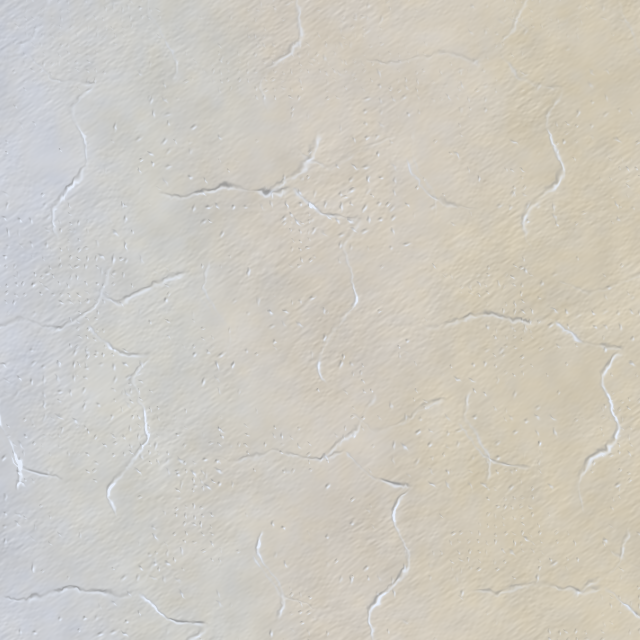
This texture is drawn by a Shadertoy shader. Its source:

```glsl
const vec3 COOL = vec3(0.788, 0.800, 0.826);
const vec3 NEUTRAL = vec3(0.801, 0.800, 0.782);
const vec3 WARM_GREY = vec3(0.818, 0.792, 0.750);
const vec3 WARM = vec3(0.822, 0.789, 0.716);
const vec3 GLINT = vec3(0.92, 0.95, 1.0);
const vec3 SHADE = vec3(0.50, 0.50, 0.50);

const vec2 REPEAT_U = vec2(0.410, -0.210);
const vec2 REPEAT_V = vec2(-0.325, -0.210);
const vec2 MOTIF_ORIGIN = vec2(0.456, 0.707);
const vec2 MOTIF_CENTRE = vec2(-0.02, -0.10);
const vec2 SHADE_OFFSET = vec2(-0.0029, 0.0040);
const float CREASE_WIDTH = 0.0024;
const float HALO = 0.10;
const float GRAIN_CONTRAST = 0.074;
const float BLOTCH_CONTRAST = 0.032;
const float FLECK_CONTRAST = 0.95;
const float PI = 3.14159;

float hash(vec2 p) {
    vec3 q = fract(p.xyx * vec3(0.1031, 0.1030, 0.0973));
    q += dot(q, q.yzx + 33.33);
    return fract((q.x + q.y) * q.z);
}

float noise(vec2 p) {
    vec2 i = floor(p), f = fract(p);
    f = f * f * (3.0 - 2.0 * f);
    return mix(mix(hash(i), hash(i + vec2(1, 0)), f.x),
               mix(hash(i + vec2(0, 1)), hash(i + vec2(1, 1)), f.x), f.y);
}

float bell(float x) { return exp(-x * x); }

// Swaying raised line from a to b: x is its glint, y its shade
vec2 crease(vec2 p, vec2 a, vec2 b, float sway, float waves, float strength) {
    float len = length(b - a);
    vec2 dir = (b - a) / len, nrm = vec2(-dir.y, dir.x);
    float t = dot(p - a, dir) / len;
    float s = 0.96 * sin(waves * PI * t);
    float slope = sway * waves * PI / len * 0.75 * cos(waves * PI * t) / sqrt(1.0 - s * s);
    float d = (dot(p - a, nrm) - sway * asin(s) / 1.29) / sqrt(1.0 + slope * slope);
    vec2 tangent = normalize(dir + nrm * slope);
    float offset = dot(SHADE_OFFSET, vec2(-tangent.y, tangent.x));
    float ends = smoothstep(-0.02, 0.08, t) * smoothstep(1.02, 0.90, t);
    float steep = abs(tangent.y);
    float glint = bell(d / CREASE_WIDTH) + HALO * bell(d / (4.0 * CREASE_WIDTH));
    return strength * ends * vec2(glint * mix(0.35, 1.0, steep),
        bell((d - offset) / CREASE_WIDTH) * mix(0.80, 0.50, steep));
}

// One repeat of the embossed design
vec2 motif(vec2 p, vec2 id) {
    float vigour = 0.75 + 0.25 * hash(id + 7.0);
    vec2 r = crease(p, vec2(0), vec2(0.105, -0.052), -0.015, 1.0, vigour);
    r += crease(p, vec2(0.105, -0.052), vec2(0.050, -0.300), -0.021, 3.0, vigour);
    r += crease(p, vec2(0.005, 0.060), vec2(0.155, 0.055), -0.025, 1.5, 0.8 * hash(id + 11.0));
    r += crease(p, vec2(0.042, 0.091), vec2(-0.050, -0.013), 0.020, 1.0, 0.9 * hash(id + 23.0));
    r += crease(p, vec2(-0.210, -0.008), vec2(0), -0.008, 3.0, 0.2 + 0.6 * hash(id + 31.0));
    r += crease(p, vec2(-0.134, -0.117), vec2(-0.104, -0.260), -0.012, 2.0, hash(id + 43.0));
    r += crease(p, vec2(-0.150, -0.163), vec2(-0.040, -0.243), -0.020, 1.0, 0.8 * hash(id + 59.0));
    return r;
}

vec2 creases(vec2 p) {
    p += 0.010 * (vec2(noise(p * 24.0), noise(p * 24.0 + 50.0)) - 0.5);
    p += 0.006 * (vec2(noise(p * 75.0), noise(p * 75.0 + 90.0)) - 0.5);
    p += 0.0025 * (vec2(noise(p * 190.0), noise(p * 190.0 + 70.0)) - 0.5);
    mat2 lattice = mat2(REPEAT_U, REPEAT_V);
    vec2 base = round(inverse(lattice) * (p - MOTIF_ORIGIN - MOTIF_CENTRE));
    vec2 sum = vec2(0);
    for (int j = -1; j <= 1; j++)
    for (int i = -1; i <= 1; i++) {
        vec2 id = base + vec2(i, j);
        vec2 jitter = 0.012 * (vec2(hash(id + 33.0), hash(id + 35.0)) - 0.5);
        sum += motif(p - MOTIF_ORIGIN - lattice * id - jitter, id + 20.0);
    }
    return sum;
}

// Short dashes gathered in loose clumps
vec2 flecks(vec2 p, float scale) {
    vec2 id = floor(p * scale), seed = id + scale;
    vec2 q = fract(p * scale) - 0.5 - 0.4 * (vec2(hash(seed + 1.0), hash(seed + 2.0)) - 0.5);
    float angle = PI * (0.1 + 0.75 * hash(seed + 4.0));
    vec2 dir = vec2(cos(angle), sin(angle));
    float clump = smoothstep(0.50, 0.85, noise(id / scale * 12.0 + scale));
    float present = step(hash(seed + 6.0), 0.05 + 0.75 * clump) * mix(hash(seed + 8.0), 1.0, 0.3 * clump);
    vec2 size = vec2(0.10 + 0.15 * hash(seed + 9.0), 0.085);
    mat2 turn = mat2(dir.x, -dir.y, dir.y, dir.x);
    q += 0.12 * (noise(p * scale * 4.0) - 0.5);
    vec2 lit = turn * q / size;
    vec2 dark = turn * (q - SHADE_OFFSET * scale * 0.75) / size;
    return present * vec2(bell(length(lit)), 0.7 * bell(length(dark)));
}

// Fine slanted brush grain
float grain(vec2 p) {
    p += 0.012 * noise(p * 14.0);
    vec2 q = mat2(0.83, -0.55, 0.55, 0.83) * p;
    return 0.5 * noise(q * vec2(60, 200)) + 0.5 * noise(q * vec2(150, 320) + 40.0);
}

void mainImage(out vec4 fragColor, in vec2 fragCoord) {
    vec2 p = fragCoord / iResolution.y;

    // Daylight fading from cool to warm
    float t = p.x - 0.04 * (p.y - 0.5) + 0.16 * (noise(p * 4.0) - 0.5) + 0.10 * (noise(p * 11.0) - 0.5);
    vec3 color = mix(COOL, NEUTRAL, smoothstep(0.03, 0.26, t));
    color = mix(color, WARM_GREY, smoothstep(0.26, 0.50, t));
    color = mix(color, WARM, smoothstep(0.54, 0.84, t));

    // Soft blotches in brightness and tint
    float blotch = 0.8 * noise(p * 6.0 + 13.0) + 0.8 * noise(p * 16.0 + 70.0) + 0.8 * noise(p * 36.0) - 1.2;
    color += BLOTCH_CONTRAST * blotch;
    color += vec3(0.3, 0.0, -0.7) * BLOTCH_CONTRAST * (noise(p * 50.0 + 25.0) - 0.5);

    // Embossed grain
    float relief = grain(p) - grain(p + 0.7 * SHADE_OFFSET);
    color += GRAIN_CONTRAST * relief * mix(0.2, 1.2, noise(p * 12.0 + 30.0));

    // Creases and flecks, faint near the top and the right
    float fade = mix(0.35, 1.0, smoothstep(0.95, 0.72, p.y)) * mix(1.0, 0.72, smoothstep(0.4, 0.9, p.x));
    float wear = mix(0.30, 1.25, smoothstep(0.25, 0.65, noise(p * 26.0 + 10.0)));
    wear *= mix(0.55, 1.25, smoothstep(0.2, 0.7, noise(p * 100.0 + 60.0)));
    vec2 marks = creases(p) * wear;
    marks += FLECK_CONTRAST * (flecks(p, 48.0) + 0.85 * flecks(p + 0.37, 72.0));
    marks = clamp(marks * fade, 0.0, 1.0);
    color = mix(color, SHADE, 0.8 * marks.y);
    color = mix(color, GLINT, 0.95 * marks.x);

    fragColor = vec4(color, 1.0);
}
```
